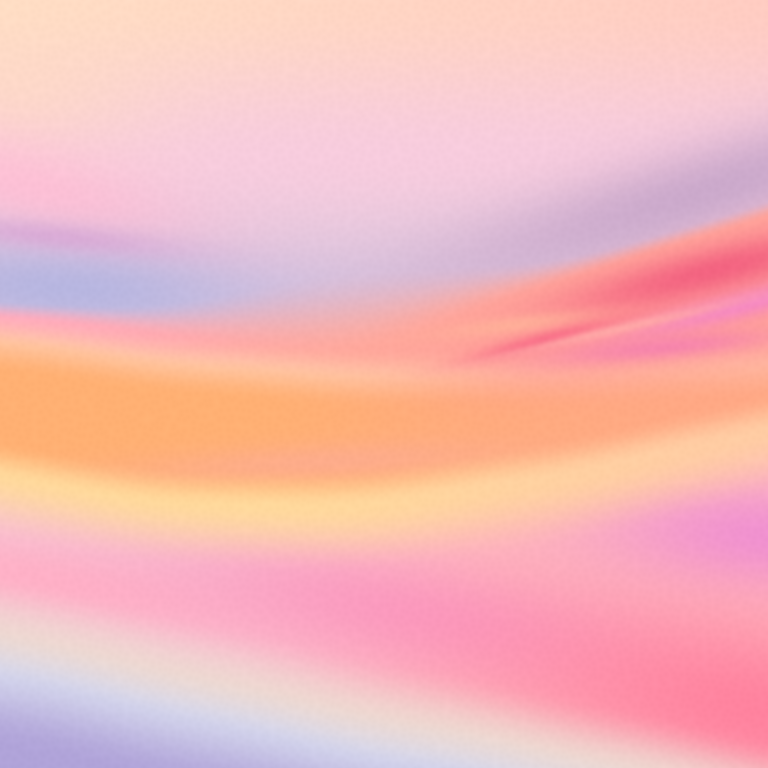
This background is drawn by a WebGL 1 fragment shader. Its source:

```glsl
precision highp float;
uniform vec2 u_resolution;

// Soft tilted ellipse; slope shears it along x.
float glow(vec2 p, vec2 center, float slope, vec2 radius) {
  vec2 d = p - center;
  d.y -= slope * d.x;
  d /= radius;
  return exp(-dot(d, d));
}

// Soft step across a curve: 0 above it, 1 below it.
float below(float depth, float edge, float softness) {
  return smoothstep(edge - softness, edge + softness, depth);
}

vec2 hash2(vec2 cell) {
  return fract(sin(vec2(dot(cell, vec2(127.1, 311.7)), dot(cell, vec2(269.5, 183.3)))) * 43758.5);
}

// Distance to the nearest scattered cell point.
float cellular(vec2 p) {
  vec2 cell = floor(p);
  float nearest = 2.0;
  for (int j = -1; j <= 1; j++) {
    for (int i = -1; i <= 1; i++) {
      vec2 neighbor = cell + vec2(float(i), float(j));
      nearest = min(nearest, distance(p, neighbor + hash2(neighbor)));
    }
  }
  return nearest;
}

// Peach sky falling through pink into lavender.
vec3 upperSky(vec2 p) {
  vec3 peach = mix(vec3(1.0, 0.87, 0.77), vec3(1.0, 0.80, 0.76), p.x);
  vec3 color = mix(peach, vec3(0.97, 0.80, 0.87), smoothstep(0.0, 0.21, p.y));
  color = mix(color, vec3(0.88, 0.78, 0.87), smoothstep(0.20, 0.37, p.y));
  color = mix(color, vec3(1.0, 0.86, 0.76), 0.6 * glow(p, vec2(0.0, 0.12), 0.0, vec2(0.20, 0.09)));
  color = mix(color, vec3(1.0, 0.74, 0.83), 0.8 * glow(p, vec2(0.05, 0.25), 0.25, vec2(0.22, 0.06)));
  color = mix(color, vec3(0.78, 0.65, 0.79), 0.9 * glow(p, vec2(0.93, 0.245), -0.30, vec2(0.38, 0.065)));
  color = mix(color, vec3(0.71, 0.71, 0.88), 0.95 * glow(p, vec2(0.08, 0.375), 0.05, vec2(0.30, 0.060)));
  return mix(color, vec3(0.84, 0.63, 0.83), 0.65 * glow(p, vec2(0.07, 0.308), 0.10, vec2(0.15, 0.018)));
}

// Pink field with a violet flank and a coral corner.
vec3 lowerPink(vec2 p) {
  vec3 color = mix(vec3(0.97, 0.78, 0.83), vec3(1.0, 0.73, 0.74), smoothstep(0.2, 0.7, p.x));
  color = mix(color, vec3(1.0, 0.70, 0.78), glow(p, vec2(0.05, 0.755), 0.18, vec2(0.40, 0.05)));
  color = mix(color, vec3(0.98, 0.60, 0.76), 0.9 * glow(p, vec2(0.55, 0.80), 0.18, vec2(0.36, 0.075)));
  color = mix(color, vec3(0.94, 0.57, 0.82), glow(p, vec2(1.02, 0.70), 0.05, vec2(0.24, 0.07)));
  return mix(color, vec3(1.0, 0.51, 0.62), glow(p, vec2(1.02, 0.93), 0.15, vec2(0.38, 0.12)));
}

// Rose sweep and thin bright strands on the right.
vec3 addStrands(vec3 color, vec2 p) {
  color = mix(color, vec3(1.0, 0.58, 0.58), 0.9 * glow(p, vec2(0.90, 0.385), -0.28, vec2(0.27, 0.075))
    * below(p.y, 0.405 + 0.1 * p.x - 0.235 * p.x * p.x, 0.03));
  color = mix(color, vec3(0.95, 0.38, 0.50), 0.95 * glow(p, vec2(0.93, 0.352), -0.24, vec2(0.18, 0.030)));
  color = mix(color, vec3(0.96, 0.53, 0.78), 0.9 * glow(p, vec2(0.98, 0.394), -0.26, vec2(0.16, 0.018)));
  color = mix(color, vec3(0.96, 0.50, 0.69), 0.8 * glow(p, vec2(0.87, 0.452), -0.10, vec2(0.13, 0.015)));
  color = mix(color, vec3(1.0, 0.70, 0.60), 0.8 * glow(p, vec2(0.67, 0.423), -0.12, vec2(0.10, 0.012)));
  color = mix(color, vec3(0.97, 0.41, 0.52), 0.9 * glow(p, vec2(0.71, 0.443), -0.25, vec2(0.09, 0.011)));
  return mix(color, vec3(1.0, 0.67, 0.66), 0.85 * glow(p, vec2(0.80, 0.430), -0.23, vec2(0.15, 0.007)));
}

void main() {
  // Depth grows downward from the top edge.
  vec2 p = gl_FragCoord.xy / u_resolution;
  p.y = 1.0 - p.y;
  float x = p.x;
  float ripple = 0.002 * sin(9.0 * x + 1.0) + 0.001 * sin(23.0 * x);
  float depth = p.y + ripple;

  // Curves dividing the broad ribbons.
  float skyEdge = 0.405 + 0.1 * x - 0.235 * x * x;
  float orangeTop = 0.455 + 0.14 * x - 0.11 * x * x;
  float orangeBottom = 0.592 + 0.22 * x - 0.37 * x * x + 0.085 * x * x * x;
  float creamBottom = 0.655 + 0.20 * x - 0.26 * x * x;
  float pinkBottom = 0.80 + 0.21 * x;

  // Sky, warm rim and orange ribbon.
  vec3 color = upperSky(p);
  vec3 rim = mix(vec3(1.0, 0.67, 0.74), vec3(1.0, 0.66, 0.61), smoothstep(0.0, 0.5, x));
  color = mix(color, rim, below(depth, skyEdge, 0.012 + 0.045 * glow(p, vec2(0.45, 0.41), 0.0, vec2(0.2))));
  color = mix(color, vec3(1.0, 0.78, 0.65), below(depth, orangeTop - 0.025, 0.022) * (1.0 - 0.5 * smoothstep(0.5, 0.8, x)));
  vec3 orange = mix(vec3(1.0, 0.69, 0.45), vec3(1.0, 0.66, 0.52), smoothstep(0.3, 1.0, x));
  color = mix(color, orange, below(depth, orangeTop + 0.005, 0.028));
  color = mix(color, vec3(0.99, 0.67, 0.58), 0.7 * glow(p, vec2(0.42, 0.602), -0.05, vec2(0.26, 0.025)));
  color = addStrands(color, p);

  // Cream fold and pink field.
  vec3 cream = mix(vec3(1.0, 0.85, 0.61), vec3(1.0, 0.80, 0.64), smoothstep(0.3, 1.0, x));
  color = mix(color, cream, below(depth, orangeBottom + 0.008, 0.025));
  color = mix(color, lowerPink(p), below(depth, creamBottom + 0.008, 0.045));

  // Pale lower edge cooling into violet.
  color = mix(color, vec3(0.93, 0.85, 0.82), below(depth, pinkBottom - 0.005, 0.045));
  color = mix(color, vec3(0.84, 0.85, 0.93), below(depth, pinkBottom + 0.055, 0.035));
  color = mix(color, vec3(0.69, 0.64, 0.85), below(depth, pinkBottom + 0.115, 0.06));

  // Faint mottled grain.
  color += 0.016 * (cellular(p * 110.0) - 0.45);
  gl_FragColor = vec4(clamp(color, 0.0, 1.0), 1.0);
}
```
